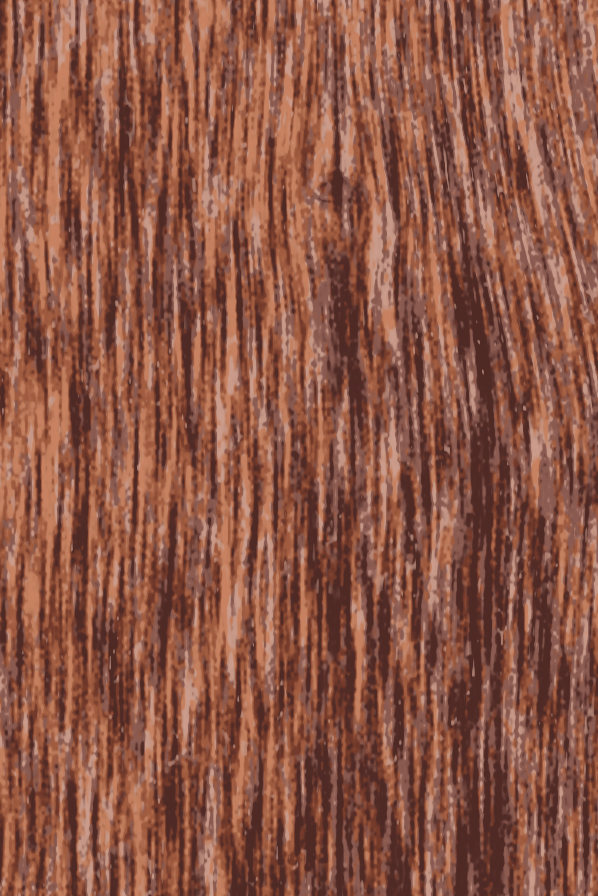
Reproduce this texture procedurally as a WebGL 1 fragment shader.

```glsl
precision highp float;
// Reddish-brown wood: fine upright grain bending around a small knot, dark bands and pale glints.
uniform vec2 u_resolution;

// Palette
const vec3 DARK   = vec3(0.35, 0.185, 0.165);
const vec3 AUBURN = vec3(0.48, 0.24, 0.175);
const vec3 ORANGE = vec3(0.63, 0.36, 0.25);
const vec3 HONEY  = vec3(0.72, 0.47, 0.35);
const vec3 MAUVE  = vec3(0.55, 0.36, 0.32);
const vec3 PALE   = vec3(0.73, 0.56, 0.50);

// Layout, in canvas widths
const vec2 KNOT = vec2(0.565, 1.175);
const vec2 KNOT_SIZE = vec2(0.055, 0.040);
const float KNOT_PUSH = 0.42;

// Grain cells per canvas width (across, along)
const vec2 BROAD_SCALE  = vec2(22.0, 1.6);
const vec2 STRAND_SCALE = vec2(112.0, 8.0);
const vec2 FIBRE_SCALE  = vec2(175.0, 17.0);
const vec2 SPECK_SCALE  = vec2(180.0, 130.0);
const vec2 GLINT_SCALE  = vec2(150.0, 60.0);

// Contrast
const float BASE_TONE = 0.555;
const float BROAD_GAIN = 0.24;
const float STRAND_GAIN = 0.98;
const float FIBRE_GAIN = 0.72;
const float SPECK_GAIN = 0.42;
const float BAND_DEPTH = 0.27;

float hash(vec2 p) {
  vec3 q = fract(vec3(p.xyx) * 0.1031);
  q += dot(q, q.yzx + 33.33);
  return fract((q.x + q.y) * q.z);
}

// One column of noise, shifted by a random amount so that fibre ends do not line up
float column(float i, float y) {
  y += 17.0 * hash(vec2(i, 7.0));
  float j = floor(y);
  float f = y - j;
  f = f * f * (3.0 - 2.0 * f);
  return mix(hash(vec2(i, j)), hash(vec2(i, j + 1.0)), f);
}

// Staggered noise for fibres, centred on zero
float fibres(vec2 p, vec2 scale, float seed) {
  vec2 q = p * scale + seed;
  float i = floor(q.x);
  float f = q.x - i;
  f = f * f * (3.0 - 2.0 * f);
  return mix(column(i, q.y), column(i + 1.0, q.y), f) - 0.5;
}

// Plain value noise for slow changes, centred on zero
float cloud(vec2 p, vec2 scale, float seed) {
  vec2 q = p * scale + seed;
  vec2 i = floor(q);
  vec2 f = q - i;
  f = f * f * (3.0 - 2.0 * f);
  return mix(mix(hash(i), hash(i + vec2(1.0, 0.0)), f.x),
             mix(hash(i + vec2(0.0, 1.0)), hash(i + vec2(1.0, 1.0)), f.x), f.y) - 0.5;
}

float bump(float x, float centre, float width) {
  float d = (x - centre) / width;
  return exp(-d * d);
}

// Sideways coordinate that stays constant along a fibre
float fibreCoord(vec2 p) {
  vec2 d = p - KNOT;
  float push = KNOT_PUSH * d.x * exp(-d.x * d.x / 0.013 - d.y * d.y / 0.025);
  float sweep = 0.02 * bump(p.y, 0.8, 0.3) - 0.11 * smoothstep(0.65, 1.55, p.y);
  float wobble = 0.010 * cloud(p, vec2(4.0, 2.5), 3.0) + 0.004 * cloud(p, vec2(14.0, 8.0), 8.0);
  return p.x - push - sweep * smoothstep(0.4, 0.95, p.x) + wobble;
}

vec3 warmRamp(float t) {
  vec3 c = mix(DARK, AUBURN, smoothstep(0.10, 0.30, t));
  c = mix(c, ORANGE, smoothstep(0.32, 0.57, t));
  return mix(c, HONEY, smoothstep(0.62, 0.86, t));
}

vec3 coolRamp(float t) {
  vec3 c = mix(DARK, MAUVE, smoothstep(0.12, 0.46, t));
  return mix(c, PALE, smoothstep(0.62, 0.88, t));
}

void main() {
  vec2 p = gl_FragCoord.xy / u_resolution.x;
  vec2 g = vec2(fibreCoord(p), p.y);
  float rightSide = smoothstep(0.42, 0.72, g.x);

  // Layers of grain, from wide figure to single specks
  float tone = BASE_TONE
    + BROAD_GAIN * (0.6 + 0.6 * rightSide) * fibres(g, BROAD_SCALE, 11.0)
    + STRAND_GAIN * fibres(g, STRAND_SCALE, 23.0)
    + FIBRE_GAIN * fibres(g, FIBRE_SCALE, 41.0)
    + SPECK_GAIN * fibres(p, SPECK_SCALE, 67.0);

  // Dark bands with ragged edges, and a duller lower right
  float ragged = g.x + 0.06 * fibres(g, vec2(70.0, 4.0), 91.0);
  float bands = bump(ragged, 0.56, 0.055) * (1.0 - smoothstep(0.9, 1.12, p.y))
    + 0.85 * bump(ragged, 0.81, 0.045) * (1.0 - smoothstep(1.2, 1.45, p.y))
    + 0.45 * bump(ragged, 0.92, 0.09) * (1.0 - smoothstep(0.3, 0.75, p.y));
  tone -= BAND_DEPTH * min(bands, 1.0);
  tone += 0.06 * smoothstep(0.9, 1.5, p.y) - 0.04 * (1.0 - smoothstep(0.0, 0.5, p.y));

  // Knot with faint rings
  float r = length((p - KNOT) / KNOT_SIZE) + 0.7 * cloud(p, vec2(28.0, 40.0), 5.0);
  float knot = 1.0 - smoothstep(0.55, 1.15, r);
  tone -= knot * (0.27 + 0.12 * cos(r * 13.0));
  tone = clamp(tone, 0.0, 1.1);

  // Cool sheen gathers on the right and in the bands
  float sheen = 0.8 * fibres(g, vec2(85.0, 10.0), 131.0) + 0.7 * fibres(p, GLINT_SCALE, 151.0);
  float cool = smoothstep(-0.08, 0.2, sheen - 0.10 + 0.19 * rightSide + 0.1 * bands + 0.2 * knot);
  vec3 colour = mix(warmRamp(tone), coolRamp(tone), cool);
  colour *= 0.89 + 0.18 * tone;

  // Short glints where fibres catch the light
  float glint = smoothstep(0.28, 0.46, fibres(g, GLINT_SCALE, 173.0));
  glint *= smoothstep(-0.1, 0.3, fibres(g, vec2(50.0, 7.0), 197.0) + 0.12 * rightSide);
  colour = mix(colour, PALE * 1.06, 0.75 * glint);

  gl_FragColor = vec4(colour, 1.0);
}
```
